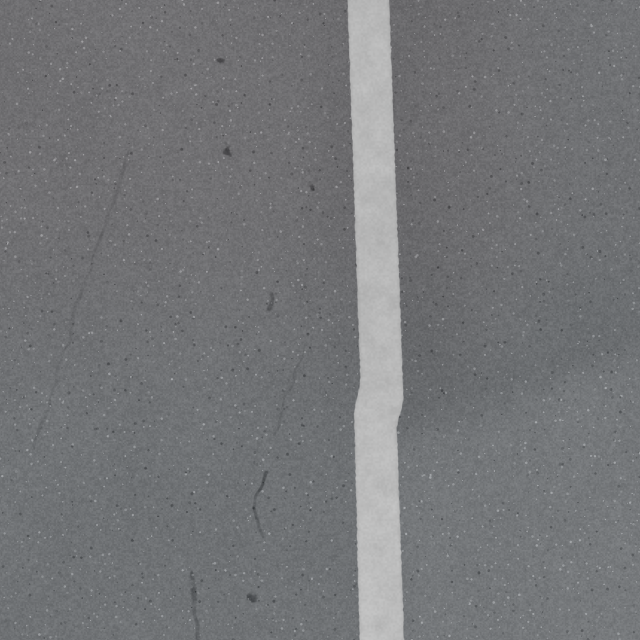
Write a WebGL 2 fragment shader that draws this texture.

```glsl
#version 300 es
precision highp float;
// Grey asphalt seen from above, with a kinked painted line, faint cracks and grit.

uniform vec2 u_resolution;
out vec4 fragColor;

const vec3 ASPHALT_WARM = vec3(0.440, 0.438, 0.447);
const vec3 ASPHALT_COOL = vec3(0.438, 0.449, 0.459);
const vec3 PAINT = vec3(0.727, 0.728, 0.728);
const float GRAIN_FINE = 0.060;
const float GRAIN_COARSE = 0.045;
const float BLOTCH = 0.026;
const float PAINT_GRAIN = 0.035;
const float EDGE_SOFTNESS = 0.0014;
const float EDGE_RAGGED = 0.0016;

float hash(vec2 p) {
    uvec2 q = uvec2(ivec2(floor(p))) * uvec2(1597334673u, 3812015801u);
    uint n = (q.x ^ q.y) * 1597334673u;
    n = (n ^ (n >> 15)) * 2246822519u;
    return float((n ^ (n >> 13)) & 65535u) / 65535.0;
}

float noise(vec2 p) {
    vec2 i = floor(p), f = fract(p);
    f = f * f * (3.0 - 2.0 * f);
    return mix(mix(hash(i), hash(i + vec2(1, 0)), f.x),
               mix(hash(i + vec2(0, 1)), hash(i + vec2(1, 1)), f.x), f.y);
}

float fbm(vec2 p) {
    float sum = 0.0, amp = 0.5;
    for (int i = 0; i < 4; i++) {
        sum += amp * noise(p);
        p = p * 2.03 + 17.3;
        amp *= 0.5;
    }
    return sum / 0.9375;
}

// Scattered round grains; density is the chance that a cell holds one.
float specks(vec2 p, float cells, float density, float size, float seed) {
    vec2 g = p * cells, id = floor(g);
    float sum = 0.0;
    for (int k = 0; k < 9; k++) {
        vec2 c = id + vec2(k % 3, k / 3) - 1.0;
        vec2 centre = c + vec2(hash(c + seed), hash(c + seed + 51.0));
        float r = size * cells * mix(0.5, 1.2, hash(c + seed + 97.0));
        float strength = hash(c + seed + 139.0);
        float present = step(hash(c + seed + 211.0), density);
        sum += present * strength * (1.0 - smoothstep(0.3 * r, r, length(g - centre)));
    }
    return min(sum, 1.0);
}

// Broken, wavering stroke from a to b.
float crack(vec2 p, vec2 a, vec2 b, float width) {
    p.x += 0.010 * (noise(p * 45.0) - 0.5);
    vec2 ab = b - a;
    float t = clamp(dot(p - a, ab) / dot(ab, ab), 0.0, 1.0);
    float d = length(p - a - t * ab);
    return (1.0 - smoothstep(0.2 * width, width, d)) * (0.35 + 0.65 * noise(p * 90.0));
}

float stain(vec2 p, vec2 centre, float radius) {
    float d = length(p - centre) + radius * (noise(p * 180.0) - 0.5);
    return 1.0 - smoothstep(0.2 * radius, radius, d);
}

void main() {
    vec2 p = gl_FragCoord.xy / u_resolution;
    float down = 1.0 - p.y;
    float pixel = 1.0 / min(u_resolution.x, u_resolution.y);

    // Painted line: two slanted runs joined by a short kink.
    float leftEdge = mix(0.543 + 0.0337 * down, 0.538 + 0.0238 * down, smoothstep(0.588, 0.648, down));
    float rightEdge = mix(0.608 + 0.0362 * down, 0.5966 + 0.0349 * down, smoothstep(0.618, 0.672, down));
    float inside = min(p.x - leftEdge, rightEdge - p.x) + EDGE_RAGGED * (noise(p * 190.0) - 0.5);
    float soft = max(EDGE_SOFTNESS, 0.8 * pixel);
    float paintMask = smoothstep(-soft, soft, inside);

    // Broad tones: dark wheel band by the line, pale area at lower right.
    float rightSide = smoothstep(0.58, 0.66, p.x);
    float band = exp(-pow((p.x - 0.60) / 0.13, 2.0)) * smoothstep(0.18, 0.50, p.y);
    float rise = p.y - 0.325 - 0.37 * (p.x - 0.65) + 0.03 * (fbm(p * 9.0) - 0.5);
    float pale = rightSide * (1.0 - smoothstep(-0.06, 0.035, rise));
    float shade = rightSide * smoothstep(-0.02, 0.04, rise) * exp(-max(rise, 0.0) / 0.16);
    float cool = clamp(smoothstep(0.75, 0.25, p.y) + 0.6 * smoothstep(0.68, 0.95, p.x), 0.0, 1.0);
    vec3 road = mix(ASPHALT_WARM, ASPHALT_COOL, cool);
    road += 0.022 * pale - 0.020 * shade - 0.026 * band;
    road += BLOTCH * (fbm(p * vec2(9.0, 6.0)) - 0.5);

    // Grain, stone chips and pits.
    road += GRAIN_FINE * (noise(p * 430.0) - 0.5);
    road += GRAIN_COARSE * (fbm(p * vec2(150.0, 190.0) + 31.0) - 0.5);
    road += 0.17 * specks(p, 105.0, 0.30, 0.0026, 11.0);
    road -= 0.13 * specks(p, 80.0, 0.28, 0.0030, 301.0);

    // Cracks and stains.
    float faint = crack(p, vec2(0.205, 0.765), vec2(0.145, 0.600), 0.004)
                + crack(p, vec2(0.145, 0.600), vec2(0.055, 0.300), 0.004)
                + crack(p, vec2(0.475, 0.460), vec2(0.430, 0.320), 0.003);
    float strong = crack(p, vec2(0.412, 0.262), vec2(0.400, 0.205), 0.004)
                 + crack(p, vec2(0.400, 0.205), vec2(0.412, 0.162), 0.004)
                 + crack(p, vec2(0.298, 0.105), vec2(0.306, 0.000), 0.005);
    float spots = stain(p, vec2(0.355, 0.762), 0.009) + stain(p, vec2(0.486, 0.709), 0.008)
                + stain(p, vec2(0.391, 0.066), 0.010) + stain(p, vec2(0.344, 0.906), 0.007)
                + crack(p, vec2(0.422, 0.540), vec2(0.422, 0.518), 0.006);
    road -= 0.05 * faint + 0.13 * strong + 0.15 * spots;

    // Worn paint with soft mottling.
    vec3 paint = PAINT + 0.018 * smoothstep(0.55, 0.75, down) - 0.008;
    paint += 0.07 * (fbm(p * 42.0 + 7.0) - 0.5) + PAINT_GRAIN * (noise(p * 320.0) - 0.5);
    paint -= 0.03 * (1.0 - smoothstep(0.0, 0.006, inside));

    fragColor = vec4(clamp(mix(road, paint, paintMask), 0.0, 1.0), 1.0);
}
```
